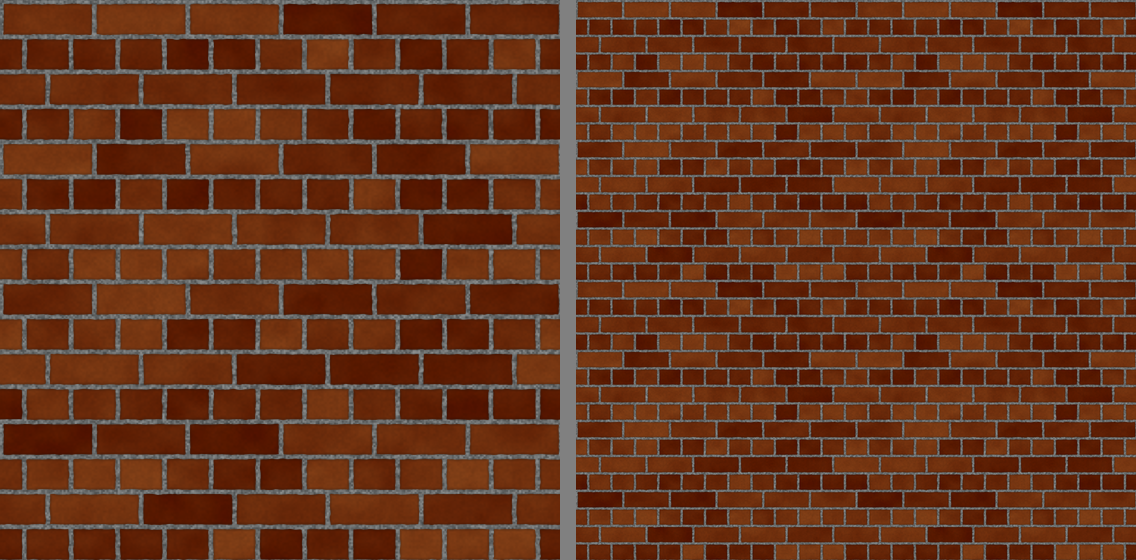
Left: one tile. Right: repeated 2 by 2.
This texture is drawn by a three.js fragment shader. Its source:

```glsl
// Brick wall: 16 courses alternating 6 long and 12 short bricks, set in grey speckled mortar.
varying vec2 vUv;

float hash(vec2 p) {
  return fract(sin(dot(p, vec2(127.1, 311.7))) * 43758.5453);
}

// Value noise that wraps after a whole number of cells
float noise(vec2 p, vec2 period) {
  p *= period;
  vec2 i = floor(p);
  vec2 f = fract(p);
  f = f * f * (3.0 - 2.0 * f);
  vec2 a = mod(i, period);
  vec2 b = mod(i + 1.0, period);
  return mix(mix(hash(a), hash(vec2(b.x, a.y)), f.x),
             mix(hash(vec2(a.x, b.y)), hash(b), f.x), f.y);
}

void main() {
  // Courses are counted from the top
  vec2 p = vec2(vUv.x - 0.002, 1.0 - vUv.y - 0.0033);
  float course = mod(floor(p.y * 16.0), 16.0);
  bool isShort = mod(course, 2.0) > 0.5;
  float count = isShort ? 12.0 : 6.0;
  float shift = isShort || mod(course, 4.0) > 1.5 ? 0.5 : 0.0;

  // Brick cell and its position within the course
  float along = p.x * count + shift;
  vec2 id = vec2(mod(floor(along), count), course);
  vec2 local = fract(vec2(along, p.y * 16.0)) - 0.5;
  vec2 size = vec2(1.0 / count, 1.0 / 16.0);

  // Wrapping noise layers
  float cloud = noise(p, vec2(20.0, 26.0));
  float blotch = noise(p + 0.37, vec2(48.0));
  float grain = noise(p, vec2(190.0));
  float speckle = noise(p + 0.61, vec2(300.0));

  // Rounded box with slightly uneven edges, negative inside the brick
  vec2 wobble = vec2(noise(p, vec2(90.0)), noise(p + 0.23, vec2(90.0))) - 0.5;
  vec2 q = abs(local * size + wobble * 0.0016) - size * 0.5 + 0.0043 + 0.0018;
  float edge = length(max(q, 0.0)) + min(max(q.x, q.y), 0.0) - 0.0018;
  edge += (grain - 0.5) * 0.0008;

  // Fired clay: one tone per brick, with soft clouds and fine grain
  float tone = 0.06 + 0.86 * hash(id + 7.3);
  tone += (cloud - 0.5) * 0.3 + (blotch - 0.5) * 0.12;
  vec3 clay = mix(vec3(0.315, 0.07, -0.015), vec3(0.495, 0.24, 0.085), clamp(tone, 0.0, 1.0));
  clay *= 1.0 + (grain - 0.5) * 0.08 + (speckle - 0.5) * 0.05;
  clay *= 1.0 - 0.16 * smoothstep(-0.005, 0.0, edge);

  // Mortar: rough grey, darker where it meets the bricks
  vec3 mortar = vec3(0.415, 0.425, 0.425) + (speckle - 0.5) * 0.2 + (grain - 0.5) * 0.1;
  mortar *= 0.9 + 0.13 * smoothstep(0.0, 0.003, edge);

  gl_FragColor = vec4(max(mix(clay, mortar, smoothstep(-0.0013, 0.0013, edge)), 0.0), 1.0);
}
```
